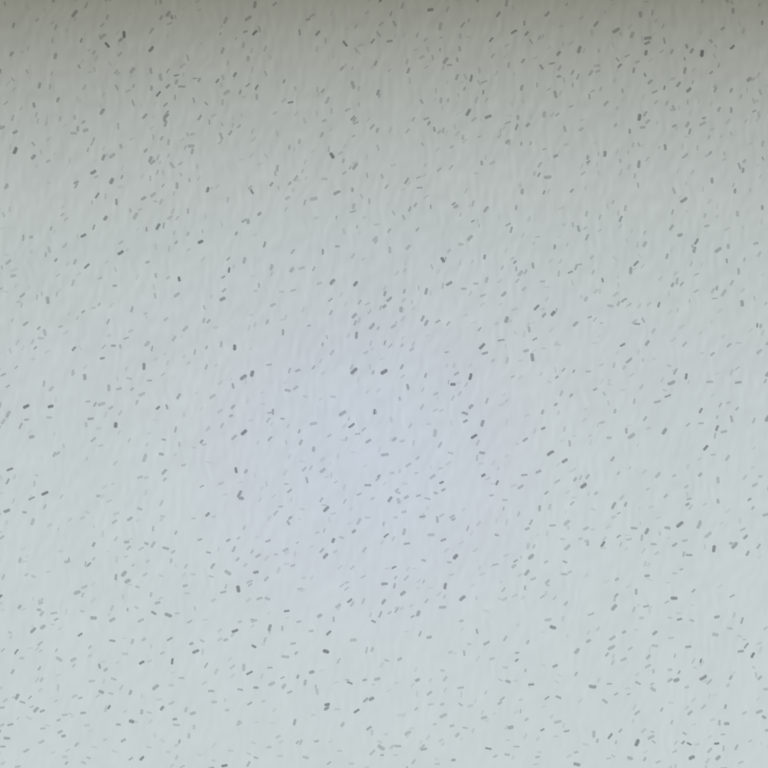
Write a WebGL 1 fragment shader that draws this texture.

```glsl
precision highp float;
// Pale speckled stone wall, shaded at the top, with small slanted grey flecks.

uniform vec2 u_resolution;

const vec3 LIT_COLOR = vec3(0.785, 0.823, 0.828);
const vec3 SHADE_DROP = vec3(0.235, 0.268, 0.315);  // lit colour minus top colour
const float SHADE_REACH = 0.21;
const vec3 GLOW_COLOR = vec3(0.004, 0.000, 0.038);  // cool patch in the middle
const vec2 GLOW_CENTER = vec2(0.48, 0.42);
const float GLOW_RADIUS = 0.21;
const vec3 FLECK_TINT = vec3(1.03, 1.0, 0.99);      // absorption per channel
const float FINE_CELLS = 58.0;
const float BOLD_CELLS = 37.0;
const float EDGE_BLUR = 0.0015;
const vec2 RELIEF_SCALE = vec2(170.0, 75.0);
const float RELIEF_DEPTH = 0.028;

float hash(vec2 p) {
  vec3 q = fract(vec3(p.xyx) * 0.1031);
  q += dot(q, q.yzx + 33.33);
  return fract((q.x + q.y) * q.z);
}

vec2 hash2(vec2 p) {
  return vec2(hash(p + 17.3), hash(p + 91.7));
}

float noise(vec2 p) {
  vec2 cell = floor(p);
  vec2 f = fract(p);
  f = f * f * (3.0 - 2.0 * f);
  float low = mix(hash(cell), hash(cell + vec2(1.0, 0.0)), f.x);
  float high = mix(hash(cell + vec2(0.0, 1.0)), hash(cell + 1.0), f.x);
  return mix(low, high, f.y);
}

// Darkness of one jittered layer of flecks; steeper near the top of the wall.
float fleckLayer(vec2 uv, float cells, float share, vec2 halfSize, vec2 depths, float seed) {
  vec2 home = floor(uv * cells);
  float dark = 0.0;
  for (int j = -1; j <= 1; j++) {
    for (int i = -1; i <= 1; i++) {
      vec2 cell = home + vec2(float(i), float(j));
      vec2 id = cell + seed;
      vec2 center = (cell + hash2(id)) / cells;
      float cluster = 0.35 + 1.3 * noise(center * 13.0 + seed);
      float present = step(hash(id + 5.1), share * cluster);

      float angle = mix(0.45, 1.25, clamp(center.y, 0.0, 1.0));
      angle += (hash(id + 23.9) + hash(id + 47.3) - 1.0) * 1.3;
      vec2 axis = vec2(cos(angle), sin(angle));
      vec2 d = uv - center;
      vec2 local = vec2(dot(d, axis), dot(d, vec2(-axis.y, axis.x)));
      local.y += 40.0 * (hash(id + 3.7) - 0.5) * local.x * local.x;

      // Capsule with a varying length and width.
      vec2 size = halfSize * (0.6 + 0.8 * hash2(id + 61.0));
      local.x -= clamp(local.x, -size.x, size.x);
      float shape = 1.0 - smoothstep(-EDGE_BLUR, EDGE_BLUR, length(local) - size.y);
      float pick = hash(id + 71.0);
      float depth = mix(depths.x, depths.y, pick * pick);
      dark = max(dark, shape * present * depth);
    }
  }
  return dark;
}

// Fine, vertically drawn bumps lit from one side.
float relief(vec2 uv) {
  vec2 p = uv * RELIEF_SCALE;
  p.x += 2.0 * noise(uv * 30.0);
  return noise(p) - noise(p + vec2(0.7, -0.5));
}

void main() {
  vec2 uv = gl_FragCoord.xy / u_resolution;

  // Wall light: shade from the top edge, slightly darker sides, cool glow.
  float sides = pow(abs(uv.x - 0.5) * 2.0, 2.0);
  float shade = exp(-(1.0 - uv.y) / SHADE_REACH) + 0.035 * sides * uv.y;
  vec3 color = LIT_COLOR - SHADE_DROP * shade;
  vec2 fromGlow = (uv - GLOW_CENTER) / GLOW_RADIUS;
  color += GLOW_COLOR * exp(-dot(fromGlow, fromGlow));

  // Surface: bumps fade downward, with faint blotches.
  float bumps = relief(uv) * RELIEF_DEPTH * mix(0.45, 1.3, uv.y);
  float blotches = (noise(uv * vec2(38.0, 22.0) + 8.0) - 0.5) * 0.014;
  color *= 1.0 + bumps + blotches;

  // Many faint flecks and fewer bold ones.
  float fine = fleckLayer(uv, FINE_CELLS, 0.55, vec2(0.0020, 0.0013), vec2(0.05, 0.22), 11.0);
  float bold = fleckLayer(uv, BOLD_CELLS, 0.42, vec2(0.0024, 0.0017), vec2(0.12, 0.36), 203.0);
  color *= 1.0 - max(fine, bold) * FLECK_TINT;

  gl_FragColor = vec4(color, 1.0);
}
```
